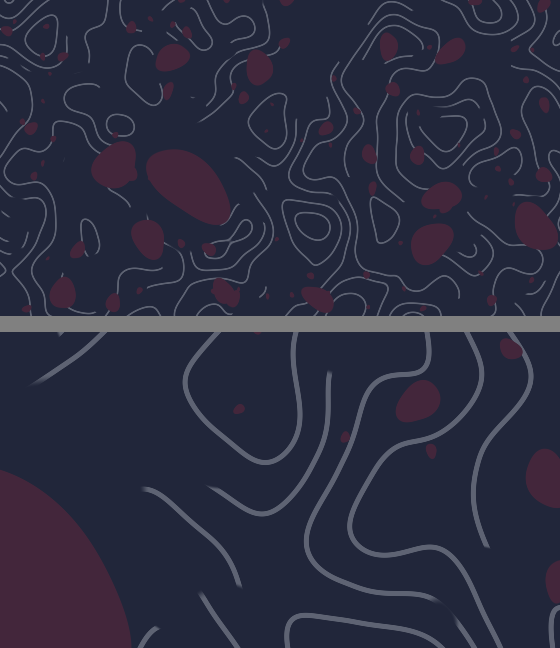
Top, the full canvas; bottom, a detail of the centre.
A Shadertoy shader for this pattern:

```glsl
// Broken topographic contour lines on navy, strewn with plum pebbles.

float hash(vec2 p) {
    vec3 q = fract(p.xyx * vec3(0.1031, 0.1030, 0.0973));
    q += dot(q, q.yzx + 33.33);
    return fract((q.x + q.y) * q.z);
}

vec2 randomGradient(vec2 cell) {
    float a = 6.2832 * hash(cell + 71.0);
    return vec2(cos(a), sin(a));
}

float noise(vec2 p) {
    vec2 i = floor(p), f = p - i;
    vec2 u = f * f * f * (f * (f * 6.0 - 15.0) + 10.0);
    vec2 e = vec2(1.0, 0.0);
    float low = mix(dot(randomGradient(i), f),
                    dot(randomGradient(i + e), f - e), u.x);
    float high = mix(dot(randomGradient(i + e.yx), f - e.yx),
                     dot(randomGradient(i + 1.0), f - 1.0), u.x);
    return mix(low, high, u.y);
}

// Terrain height, scaled so that contours lie on whole numbers
float terrain(vec2 p) {
    return 5.6 * (noise(p * 3.2 + 13.7) + 0.35 * noise(p * 7.0 + 41.3)) + 0.5;
}

// Coverage of the contour lines, with gaps that differ for each level
float contours(vec2 p, float pixel) {
    float h = terrain(p);
    vec2 e = vec2(0.002, 0.0);
    vec2 slope = vec2(terrain(p + e) - terrain(p - e),
                      terrain(p + e.yx) - terrain(p - e.yx)) / (2.0 * e.x);
    float level = floor(h + 0.5);
    float dist = abs(h - level) / max(length(slope), 4.0);
    float line = 1.0 - smoothstep(-0.5, 0.5, (dist - 0.0027) / pixel);

    float gate = noise(p * 2.4 + level * 7.31 + 60.0) + 0.3 * noise(p * 8.0 + level * 3.7 + 90.0);
    float region = noise(p * 1.9 + 25.4);
    return line * smoothstep(-0.13, -0.11, gate) * smoothstep(-0.27, -0.25, region);
}

// Approximate signed distance to a lumpy ellipse
float pebble(vec2 p, vec2 radii, float angle, float phase) {
    float c = cos(angle), s = sin(angle);
    vec2 q = vec2(c * p.x + s * p.y, c * p.y - s * p.x) / radii;
    float a = atan(q.y, q.x);
    float lumps = 1.0 + 0.06 * sin(2.0 * a + phase) + 0.07 * sin(3.0 * a + 2.0 * phase);
    return (length(q) - lumps) * min(radii.x, radii.y);
}

// One jittered grid of pebbles; chance sets how many cells are filled
float pebbleLayer(vec2 p, float size, float chance, vec2 radiusRange, float seed) {
    vec2 home = floor(p / size);
    float d = 1.0;
    for (int y = -1; y <= 1; y++)
    for (int x = -1; x <= 1; x++) {
        vec2 cell = home + vec2(x, y);
        vec2 key = cell + seed;
        if (hash(key) > chance) continue;
        vec2 jitter = vec2(hash(key + 17.3), hash(key + 39.1));
        vec2 center = (cell + 0.12 + 0.76 * jitter) * size;
        float radius = mix(radiusRange.x, radiusRange.y, hash(key + 53.7));
        float aspect = mix(0.55, 0.85, hash(key + 81.9));
        float angle = mix(0.3, 2.5, hash(key + 97.5));
        d = min(d, pebble(p - center, radius * vec2(1.0, aspect), angle, 6.2832 * jitter.x));
    }
    return d;
}

void mainImage(out vec4 fragColor, in vec2 fragCoord) {
    vec2 p = fragCoord / iResolution.y;
    float pixel = 1.0 / iResolution.y;

    vec3 navy = vec3(0.129, 0.149, 0.227);
    vec3 slate = vec3(0.37, 0.39, 0.45);
    vec3 plum = vec3(0.262, 0.150, 0.230);

    vec3 color = mix(navy, slate, contours(p, pixel));

    // One boulder, then stones, chips and crumbs
    float d = pebble(p - vec2(0.60, 0.414), vec2(0.148, 0.088), -0.72, 1.2);
    d = min(d, pebbleLayer(p, 0.32, 0.82, vec2(0.038, 0.080), 11.0));
    d = min(d, pebbleLayer(p, 0.16, 0.55, vec2(0.014, 0.032), 137.0));
    d = min(d, pebbleLayer(p, 0.10, 0.30, vec2(0.006, 0.013), 259.0));
    color = mix(color, plum, 1.0 - smoothstep(-0.5, 0.5, d / pixel));

    fragColor = vec4(color, 1.0);
}
```
